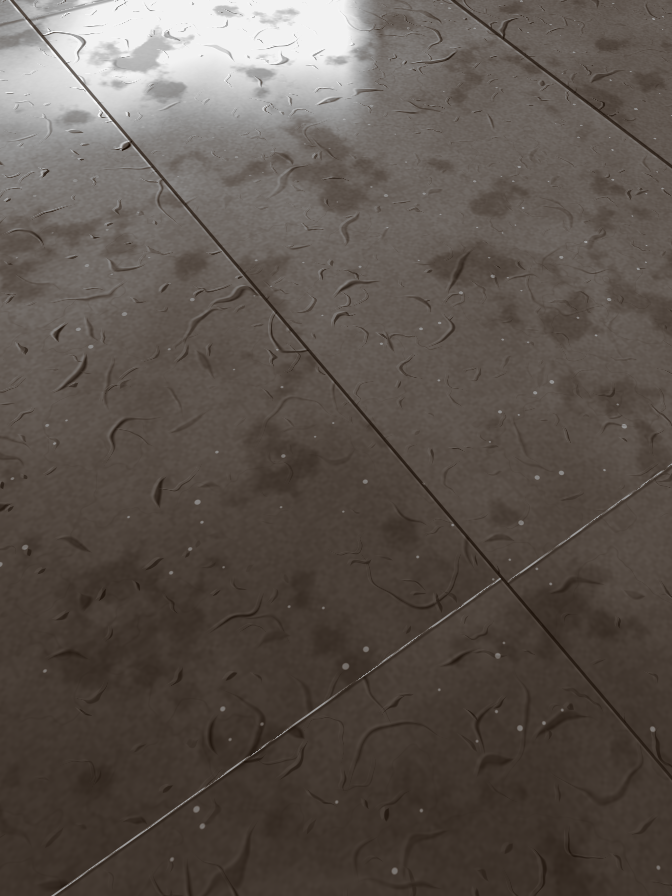
This texture is drawn by a Shadertoy shader. Its source:

```glsl
// Polished brown fossil limestone floor in perspective, lit by a window glare.
// A projective map turns the canvas into tile units; joints come from rounding,
// fossils from curved strokes scattered on a hashed grid, clouds from noise.

#define TILE_ASPECT 1.9      // tile length over tile width
#define JOINT_HALF 0.0021    // half width of the long joints
#define GROUT_HALF 0.0013    // half width of the pale cross joints
#define FOSSIL_CELL 0.105    // spacing of the large fossils
#define FOSSIL_DEPTH 0.40    // darkening by fossils
#define CLOUD_DEPTH 0.11     // strength of the stone clouding
#define GLARE 1.15           // strength of the window reflection
#define STONE_DARK 0.205     // unlit stone level

float hash(vec2 p) {
    vec3 q = fract(p.xyx * 0.1031);
    q += dot(q, q.yzx + 33.33);
    return fract((q.x + q.y) * q.z);
}

vec2 hash2(vec2 p) { return vec2(hash(p), hash(p + 71.7)); }

float noise(vec2 p) {
    vec2 i = floor(p), f = fract(p);
    f = f * f * (3.0 - 2.0 * f);
    return mix(mix(hash(i), hash(i + vec2(1, 0)), f.x),
               mix(hash(i + vec2(0, 1)), hash(i + 1.0), f.x), f.y);
}

float fbm(vec2 p) {
    float sum = 0.0, amp = 0.5;
    for (int i = 0; i < 5; i++) {
        sum += amp * noise(p);
        p = mat2(1.6, 1.2, -1.2, 1.6) * p + 13.1;
        amp *= 0.5;
    }
    return sum;
}

// Tapered, bent strokes: one possible shell section per grid cell
float strokes(vec2 p, float cell, float density) {
    p /= cell;
    p += 0.22 * (vec2(noise(p * 3.0), noise(p * 3.0 + 40.0)) - 0.5);
    vec2 id = floor(p);
    float mark = 0.0;
    for (int j = -1; j <= 1; j++)
    for (int i = -1; i <= 1; i++) {
        vec2 c = id + vec2(i, j);
        vec2 r = hash2(c), s = hash2(c + 157.0);
        float turn = 6.2832 * s.x;
        vec2 d = mat2(cos(turn), -sin(turn), sin(turn), cos(turn)) * (p - c - r);
        float len = mix(0.14, 0.68, s.y * s.y);
        d.y += (hash(c + 31.0) - 0.5) * 3.0 * d.x * d.x;
        float t = d.x / len;
        float w = mix(0.015, 0.075, r.y * r.y) * (1.0 - t * t);
        float on = step(hash(c + 9.0), density) * mix(0.35, 1.0, r.x);
        mark = max(mark, on * smoothstep(0.035, -0.025, abs(d.y) - w));
    }
    return mark;
}

float fossils(vec2 p) {
    float cluster = smoothstep(0.3, 0.6, fbm(p * 4.0 + 5.0));
    float large = strokes(p, FOSSIL_CELL, 0.5);
    float small = strokes(p + 3.7, FOSSIL_CELL * 0.42, 0.4);
    return max(large, small * 0.8) * mix(0.3, 1.0, cluster);
}

// Rare small pale inclusions
float specks(vec2 p) {
    p /= 0.04;
    vec2 c = floor(p), r = hash2(c + 211.0);
    float radius = mix(0.04, 0.12, r.x * r.x);
    float d = length(fract(p) - mix(vec2(0.2), vec2(0.8), r));
    return step(hash(c + 88.0), 0.13) * smoothstep(radius + 0.04, radius - 0.03, d);
}

void mainImage(out vec4 fragColor, in vec2 fragCoord) {
    // Canvas units: width 1, height 4/3, y pointing down
    vec2 p = fragCoord / iResolution.xy;
    p = vec2(p.x, 1.0 - p.y) * vec2(1.0, 4.0 / 3.0);

    // Perspective: both joint families converge on a tilted horizon
    float horizon = p.y - 0.1705 * p.x + 1.206;
    vec2 uv = vec2(1.663 * (p.x - 0.8485 * p.y - 0.0174),
                   0.916 * (1.3887 - p.y - 0.709 * p.x)) / horizon;
    vec2 slope = vec2(length(vec2(dFdx(uv.x), dFdy(uv.x))),
                      length(vec2(dFdx(uv.y), dFdy(uv.y)))) * iResolution.x;
    vec2 tile = floor(uv);
    uv.y += 0.006 * step(0.0, uv.x);
    tile.y = floor(uv.y);
    vec2 joint = (uv - round(uv)) / slope;
    vec2 stone = uv * vec2(1.0, TILE_ASPECT) + 7.3 * hash2(tile + 20.0) + 30.0;

    // Daylight falling off from the upper left
    float light = STONE_DARK + 0.125 * (1.0 - smoothstep(0.3, 1.3, p.y));
    float sheen = exp(-2.2 * p.x * p.x - 5.0 * p.y * p.y);
    light += 0.2 * sheen + 0.02 * (hash(tile + 5.0) - 0.5);

    // Stone clouds, stains, grain and fossils
    float cloud = fbm(stone * 5.0 + fbm(stone * 9.0));
    float stain = smoothstep(0.55, 0.72, fbm(stone * 11.0 + 17.0));
    float mark = fossils(stone);
    float relief = mark - fossils(stone + vec2(0.003, -0.005));
    float vein = smoothstep(0.012, 0.0, abs(fbm(stone * 6.0 + 60.0) - 0.48));
    light *= 1.0 + CLOUD_DEPTH * 3.0 * (cloud - 0.48) - 0.2 * stain;
    light *= 1.0 + 0.12 * (noise(stone * 170.0) - 0.5);
    light *= 1.0 - FOSSIL_DEPTH * mark - 0.10 * vein * cloud;
    light += 0.25 * specks(stone) * (1.0 - sheen);

    // Window reflection with a crisp right side, plus a patch at the left edge
    vec2 g = p + 0.07 * (vec2(cloud, fbm(p * 7.0)) - 0.48);
    float glare = smoothstep(-0.02, 0.2, g.x) * smoothstep(0.57, 0.50, g.x)
                * smoothstep(0.25, 0.05, g.y);
    glare += 0.55 * exp(-dot((g - vec2(0.02, 0.13)) / vec2(0.11, 0.09),
                             (g - vec2(0.02, 0.13)) / vec2(0.11, 0.09)));
    glare *= GLARE * (1.0 - 0.55 * mark) * (1.0 - 0.45 * stain);
    light = mix(light, 0.95, clamp(glare, 0.0, 1.0));
    light -= relief * (0.05 + 0.3 * sheen);

    // Long joints: dark gap beside a worn bright edge
    float aa = 0.7 / iResolution.x;
    float gap = smoothstep(JOINT_HALF + aa, JOINT_HALF - aa, abs(joint.x));
    float lip = smoothstep(0.0016 + aa, 0.0, abs(joint.x + 0.0032));
    float wear = noise(stone * 60.0);
    light += lip * wear * (0.08 + 0.25 * sheen);
    light = mix(light, light * 0.42, gap * mix(0.65, 1.0, smoothstep(1.3, 0.8, p.y)));

    // Cross joints: chipped pale grout with a thin shadow
    float grout = smoothstep(GROUT_HALF + aa, GROUT_HALF - aa, abs(joint.y));
    float shade = smoothstep(0.004, 0.0, abs(joint.y + 0.003));
    light *= 1.0 - 0.3 * shade;
    light = mix(light, 0.62, grout * smoothstep(0.1, 0.7, wear) * (1.0 - gap));

    // Warm brown in the shade, neutral in the light
    float warmth = 1.0 - smoothstep(0.25, 0.65, light);
    vec3 color = vec3(light) + vec3(0.04, 0.0, -0.03) * warmth;
    fragColor = vec4(clamp(color, 0.0, 0.96), 1.0);
}
```
